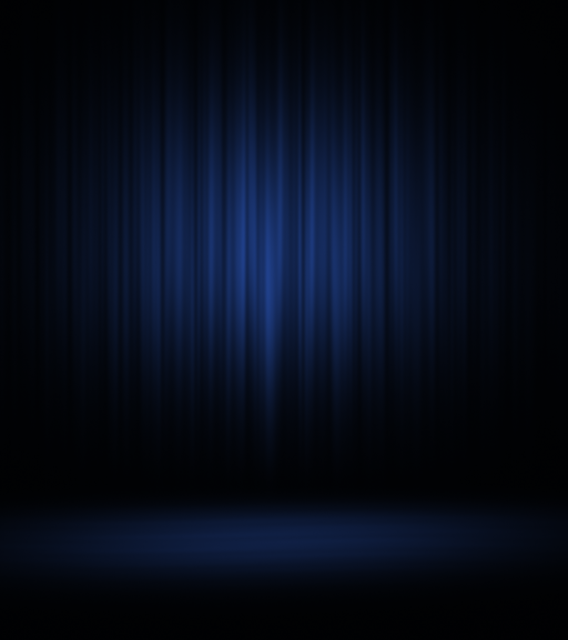
A Shadertoy shader for this background:

```glsl
// A dark stage: a pleated blue curtain lit by one soft spotlight above a glossy floor.
// Pleats are layered sines plus one-dimensional cellular noise, stretched vertically.
// Skewed Gaussians shape the spotlight and its wide pool of light on the floor.

#define LIGHT_CENTER vec2(0.476, 0.605)
#define LIGHT_WIDTH 0.205
#define LIGHT_RISE 0.160
#define LIGHT_FALL 0.128
#define FLOOR_CENTER vec2(0.475, 0.155)
#define FLOOR_WIDTH 0.30
#define FLOOR_GAIN 0.46
#define PLEAT_ORIGIN 0.513
#define LIT_FOLD 0.470
#define BLUE vec3(0.125, 0.25, 0.54)
#define SHADOW vec3(0.002, 0.005, 0.010)

const float TAU = 6.2831853;

float hash(float n) {
    return fract(sin(n * 127.1 + 11.7) * 4375.85);
}

// Distance to the nearest jittered point on a line of cells.
float cellular(float x) {
    float cell = floor(x);
    float nearest = 1.0;
    for (int i = -1; i <= 1; i++) {
        float id = cell + float(i);
        nearest = min(nearest, abs(x - id - 0.15 - 0.7 * hash(id)));
    }
    return nearest;
}

// A bell curve with separate widths on either side of zero.
float skewBell(float d, float below, float above) {
    float q = d / mix(below, above, step(0.0, d));
    return exp(-0.5 * q * q);
}

// Wave that is -1 in the creases, which are aligned at the pleat origin.
float pleatWave(float x, float period) {
    return -cos(TAU * (x - PLEAT_ORIGIN) / period);
}

// The one fold that faces the spotlight.
float litFold(float x) {
    return skewBell(x - LIT_FOLD, 0.009, 0.012);
}

float pleats(float x) {
    float broad = pleatWave(x, 0.154);
    float medium = pleatWave(x, 0.055);
    float fine = sin(x * 257.0 + 1.4 * sin(x * 43.0));
    float threads = sin(x * 491.0 + 2.0 * sin(x * 71.0));
    float crease = 1.0 - smoothstep(0.0, 0.30, cellular(x * 36.0));
    float cloth = 0.73 + 0.065 * broad + 0.095 * medium
                + 0.075 * fine + 0.050 * threads;
    cloth += 0.20 * litFold(x) - 0.19 * crease;
    return clamp(cloth, 0.12, 1.0);
}

float curtainLight(vec2 p) {
    vec2 d = p - LIGHT_CENTER;
    // Each fold catches the light at its own height.
    d.y += 0.016 * sin(p.x * 97.0) + 0.012 * sin(p.x * 223.0 + 1.0);
    d.y += 0.030 * litFold(p.x);
    float beam = skewBell(d.x, LIGHT_WIDTH, LIGHT_WIDTH)
               * skewBell(d.y, LIGHT_FALL, LIGHT_RISE);
    return beam * pleats(p.x);
}

float floorLight(vec2 p) {
    vec2 d = p - FLOOR_CENTER;
    // The pool leans up slightly toward the right.
    d.y -= 0.020 * d.x;
    float pool = skewBell(d.x, FLOOR_WIDTH, FLOOR_WIDTH)
               * skewBell(d.y, 0.038, 0.042);
    float sheen = 1.0 + 0.030 * sin(p.y * 310.0 + 2.0 * sin(p.x * 7.0))
                + 0.015 * sin(p.y * 570.0 - p.x * 9.0);
    float horizon = 1.0 - smoothstep(0.180, 0.250, p.y);
    return FLOOR_GAIN * pool * sheen * horizon;
}

void mainImage(out vec4 fragColor, in vec2 fragCoord) {
    vec2 uv = fragCoord / iResolution.xy;

    // The cloth sinks into darkness just above the floor line.
    float curtain = curtainLight(uv) * smoothstep(0.20, 0.30, uv.y);
    float light = curtain + floorLight(uv);

    // A faint haze lifts the black around the lit areas.
    vec2 hazeOffset = (uv - vec2(0.48, 0.52)) / vec2(0.36, 0.30);
    float haze = 0.030 * exp(-dot(hazeOffset, hazeOffset));

    vec3 color = SHADOW + BLUE * (light + haze);

    // Fine grain hides banding in the dark gradients.
    vec2 grainCell = floor(uv * 512.0);
    float grain = hash(grainCell.x + 0.73 * grainCell.y) - 0.5;
    color += 0.6 * grain / 255.0;

    fragColor = vec4(max(color, 0.0), 1.0);
}
```
